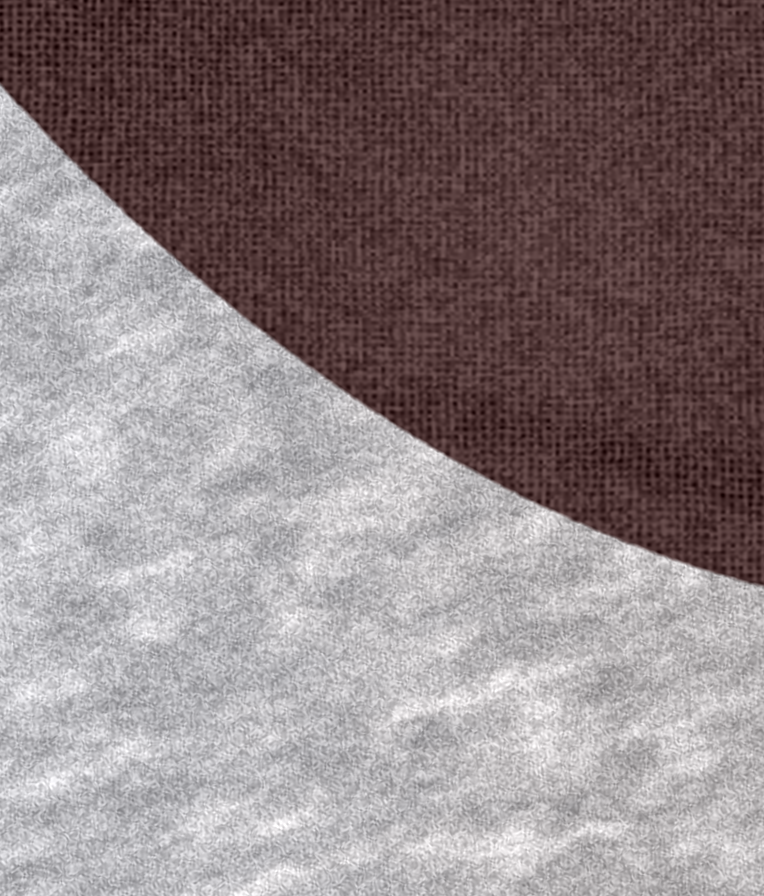
This texture is drawn by a WebGL 2 fragment shader. Its source:

```glsl
#version 300 es
precision highp float;
// Heathered grey jersey with a curved hem lying over brown ribbed knit.
#define RIB_PITCH vec2(0.0102, 0.0090)
#define RIB_CONTRAST 0.105
#define JERSEY_PITCH 0.0060
#define JERSEY_CONTRAST 0.042
#define STREAK_ANGLE 0.33
#define STREAK_CONTRAST 0.24
#define RIB_COLOR vec3(0.312, 0.212, 0.211)
#define JERSEY_COLOR vec3(0.733, 0.725, 0.732)
#define RIB_SPECKLE 0.17
#define JERSEY_SPECKLE 0.24

uniform vec2 u_resolution;
out vec4 outColor;

const float TAU = 6.2831853;

float hash(vec2 p) {
    vec3 q = fract(p.xyx * vec3(0.1031, 0.1030, 0.0973));
    q += dot(q, q.yzx + 33.33);
    return fract((q.x + q.y) * q.z);
}

float noise(vec2 p) {
    vec2 cell = floor(p), f = fract(p);
    f = f * f * (3.0 - 2.0 * f);
    return mix(mix(hash(cell), hash(cell + vec2(1, 0)), f.x),
               mix(hash(cell + vec2(0, 1)), hash(cell + vec2(1, 1)), f.x), f.y);
}

float fbm(vec2 p) {
    float sum = 0.0, amplitude = 0.5;
    for (int i = 0; i < 4; i++) {
        sum += amplitude * noise(p);
        p = mat2(1.6, 0.9, -0.9, 1.6) * p + 17.3;
        amplitude *= 0.5;
    }
    return sum / 0.9375;
}

mat2 rotation(float angle) {
    float c = cos(angle), s = sin(angle);
    return mat2(c, -s, s, c);
}

// Signed distance to the hem, positive on the ribbed side.
float hemDistance(vec2 p) {
    float x = p.x;
    float height = 0.906 + x * (-1.105 + x * (0.58 - 0.065 * x));
    float slope = -1.105 + x * (1.16 - 0.195 * x);
    return (p.y - height) * inversesqrt(1.0 + slope * slope);
}

vec3 ribKnit(vec2 p, float hem) {
    // Columns and rows wander a little, as in loosely laid cloth.
    vec2 warp = vec2(fbm(p * 5.0), fbm(p * 5.0 + 40.0)) - 0.5;
    vec2 stitch = (p + warp * vec2(0.012, 0.018)) / RIB_PITCH;
    stitch += 0.22 * (vec2(noise(stitch * 0.8), noise(stitch * 0.8 + 9.0)) - 0.5);
    vec2 wave = 0.5 + 0.5 * cos(TAU * stitch);
    float holes = wave.x * (0.40 + 0.60 * wave.y);

    // A crease sinks towards the lower right; the top left is also in shade.
    float crease = p.y - 0.518 + 0.25 * (p.x - 0.586);
    float fold = exp(-pow(crease / 0.034, 2.0)) * smoothstep(0.32, 0.58, p.x);
    float corner = 1.0 - smoothstep(0.0, 0.42, length((p - vec2(0.0, 1.0)) * vec2(0.7, 1.4)));
    vec2 toSheen = p - vec2(0.62, 0.72);
    float sheen = exp(-dot(toSheen, toSheen) / 0.055);

    float depth = RIB_CONTRAST * (1.0 + 0.4 * fold + 0.5 * corner - 0.20 * sheen);
    float light = depth * (0.43 - 1.15 * holes - 0.20 * wave.y);
    light += RIB_SPECKLE * (noise(stitch * 2.1) - 0.5);
    light += 0.05 * (fbm(p * vec2(22.0, 35.0)) - 0.5);
    light += 0.040 * sheen - 0.045 * fold - 0.020 * corner;
    light -= 0.045 * exp(-max(hem, 0.0) / 0.008);
    return RIB_COLOR + light * vec3(1.0, 0.95, 0.94);
}

vec3 heatherJersey(vec2 p, float hem) {
    // Blended fibres: ragged, short streaks that climb to the right.
    vec2 along = rotation(STREAK_ANGLE) * p;
    along += 0.022 * (vec2(fbm(p * 26.0), fbm(p * 26.0 + 31.0)) - 0.5);
    float broad = fbm(along * vec2(13.0, 32.0) + 3.7) - 0.5;
    float narrow = fbm(along * vec2(38.0, 90.0) + 61.0) - 0.5;
    float clouds = fbm(p * 4.0 + 12.0) - 0.5;
    float pale = smoothstep(0.10, 0.28, broad);

    // Fine interlocked loops, broken up by loose fibre.
    vec2 loop = rotation(0.62) * p / JERSEY_PITCH;
    loop += 0.5 * (vec2(noise(loop * 0.7), noise(loop * 0.7 + 23.0)) - 0.5);
    float knit = cos(TAU * loop.x) * cos(TAU * loop.y * 0.6);
    float fibre = noise(loop * 2.2) - 0.5;

    float light = STREAK_CONTRAST * (broad + 0.80 * narrow) + 0.07 * clouds;
    light += 0.04 * pale + JERSEY_CONTRAST * knit + JERSEY_SPECKLE * fibre;
    light += 0.025 * (1.0 - smoothstep(0.0, 0.75, length(p)));
    light += 0.012 * exp(hem / 0.006);
    vec3 tint = mix(vec3(-0.008, -0.001, 0.008), vec3(0.005, 0.0, -0.003),
                    smoothstep(0.05, 0.7, p.x + 0.5 * broad));
    return JERSEY_COLOR + light + tint;
}

void main() {
    vec2 p = gl_FragCoord.xy / u_resolution.y;
    float fuzz = 0.0016 * (noise(p * 160.0) - 0.5);
    float hem = hemDistance(p) + fuzz;
    float softness = max(1.0 / u_resolution.y, 0.0028);
    float cover = smoothstep(-softness, softness, hem);

    vec3 color = mix(heatherJersey(p, min(hem, 0.0)), ribKnit(p, hem), cover);
    outColor = vec4(clamp(color, 0.0, 1.0), 1.0);
}
```
